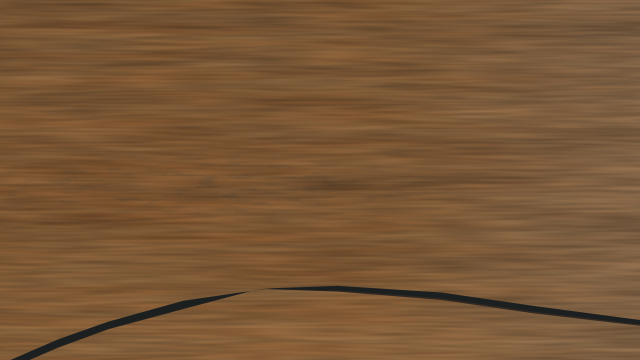
A WebGL 1 fragment shader for this texture:

```glsl
precision highp float;

uniform vec2 u_resolution;

const vec3 WOOD_RED = vec3(0.475, 0.315, 0.175);
const vec3 WOOD_TAN = vec3(0.485, 0.365, 0.235);
const vec3 WOOD_GREY = vec3(0.490, 0.385, 0.285);
const vec3 STRIP_DARK = vec3(0.105, 0.120, 0.122);
const vec3 STRIP_RIM = vec3(0.215, 0.165, 0.135);
const vec2 BAND_SCALE = vec2(0.9, 13.0);
const vec2 GRAIN_SCALE = vec2(2.6, 48.0);
const vec2 FIBRE_SCALE = vec2(6.0, 125.0);
const vec2 SMUDGE_SCALE = vec2(13.0, 58.0);
const float BAND_DEPTH = 0.12;
const float GRAIN_DEPTH = 0.14;
const float FIBRE_DEPTH = 0.17;

vec2 gradientAt(vec2 cell) {
  vec3 h = fract(cell.xyx * vec3(0.1031, 0.1030, 0.0973));
  h += dot(h, h.yzx + 33.33);
  float angle = 6.28318 * fract((h.x + h.y) * h.z);
  return vec2(cos(angle), sin(angle));
}

float gradientNoise(vec2 p) {
  vec2 i = floor(p);
  vec2 f = fract(p);
  vec2 w = f * f * f * (f * (f * 6.0 - 15.0) + 10.0);
  vec2 e = vec2(0.0, 1.0);
  float a = dot(gradientAt(i), f);
  float b = dot(gradientAt(i + e.yx), f - e.yx);
  float c = dot(gradientAt(i + e.xy), f - e.xy);
  float d = dot(gradientAt(i + e.yy), f - e.yy);
  return mix(mix(a, b, w.x), mix(c, d, w.x), w.y);
}

float fbm(vec2 p) {
  float sum = 0.0;
  float weight = 1.0;
  for (int i = 0; i < 3; i++) {
    sum += weight * gradientNoise(p);
    p = p * 2.03 + vec2(17.3, 41.7);
    weight *= 0.55;
  }
  return sum;
}

// Soft elliptical patch, one at its centre
float patchAt(vec2 p, vec2 centre, vec2 spread) {
  vec2 d = (p - centre) / spread;
  return exp(-dot(d, d));
}

vec3 woodColor(vec2 p, float aspect) {
  vec2 q = p + vec2(0.0, 0.004 * gradientNoise(p * vec2(2.0, 5.0)));
  float bands = fbm(q * BAND_SCALE + 3.7);
  float grain = fbm(q * GRAIN_SCALE + 11.0);
  float fibre = gradientNoise(q * FIBRE_SCALE + 29.0);
  float tint = fbm(q * vec2(1.7, 31.0) + 53.0);
  float x = p.x / aspect;

  // Red heartwood on the left fades to greyer wood on the right
  float heart = patchAt(p, vec2(0.45, 0.48), vec2(0.9, 0.22));
  float warmth = 0.48 - 0.30 * heart + 0.12 * x + 0.55 * tint;
  vec3 color = mix(WOOD_RED, WOOD_TAN, clamp(warmth, 0.0, 1.0));
  color = mix(color, WOOD_GREY, 0.65 * smoothstep(0.55, 1.05, x));

  // Broad dark streaks and pale stretches
  float shade = 1.0 + BAND_DEPTH * bands + GRAIN_DEPTH * grain + FIBRE_DEPTH * fibre;
  shade -= 0.07 * patchAt(p, vec2(0.75, 0.615), vec2(0.60, 0.022));
  shade -= 0.10 * patchAt(p, vec2(1.05, 0.500), vec2(0.45, 0.025));
  shade -= 0.05 * patchAt(p, vec2(0.35, 0.715), vec2(0.80, 0.015));
  shade -= 0.05 * patchAt(p, vec2(0.90, 0.930), vec2(1.00, 0.025));
  shade += 0.05 * patchAt(p, vec2(0.30, 0.660), vec2(0.60, 0.022));
  shade += 0.05 * patchAt(p, vec2(0.90, 0.080), vec2(1.50, 0.200));
  shade -= 0.05 * smoothstep(0.75, 1.05, p.y) * (1.0 - x);

  // Mottled smudges through the heartwood
  float mottle = smoothstep(0.05, 0.45, fbm(q * SMUDGE_SCALE + 71.0));
  float smudge = mottle * patchAt(p, vec2(0.50, 0.48), vec2(0.65, 0.10));
  color = mix(color, vec3(0.37, 0.29, 0.20), 0.45 * smudge);
  return color * shade;
}

// Ribbon knots hold x, centre height and half thickness
vec3 span(vec3 ribbon, float x, vec3 a, vec3 b) {
  vec3 here = mix(a, b, clamp((x - a.x) / (b.x - a.x), 0.0, 1.0));
  return mix(ribbon, vec3(here.yz, (b.y - a.y) / (b.x - a.x)), step(a.x, x));
}

vec3 ribbonAt(float x) {
  vec3 k0 = vec3(0.000, -0.024, 0.0115);
  vec3 k1 = vec3(0.162, 0.046, 0.0115);
  vec3 k2 = vec3(0.301, 0.096, 0.0105);
  vec3 k3 = vec3(0.509, 0.153, 0.0115);
  vec3 k4 = vec3(0.694, 0.191, 0.0004);
  vec3 k5 = vec3(0.741, 0.198, 0.0008);
  vec3 k6 = vec3(0.938, 0.198, 0.0080);
  vec3 k7 = vec3(1.227, 0.177, 0.0104);
  vec3 k8 = vec3(1.481, 0.140, 0.0104);
  vec3 k9 = vec3(1.778, 0.103, 0.0080);
  vec3 r = span(vec3(0.0), x, k0, k1);
  r = span(span(r, x, k1, k2), x, k2, k3);
  r = span(span(r, x, k3, k4), x, k4, k5);
  r = span(span(r, x, k5, k6), x, k6, k7);
  return span(span(r, x, k7, k8), x, k8, k9);
}

void main() {
  vec2 p = gl_FragCoord.xy / u_resolution.y;
  float pixel = 1.0 / u_resolution.y;
  vec3 color = woodColor(p, u_resolution.x / u_resolution.y);

  // Dark twisted strip with a warm lower rim
  vec3 ribbon = ribbonAt(p.x);
  float slope = inversesqrt(1.0 + ribbon.z * ribbon.z);
  float offset = (p.y - ribbon.x) * slope;
  float halfWidth = ribbon.y * slope;
  float cover = clamp((halfWidth - abs(offset)) / pixel + 0.5, 0.0, 1.0);
  cover *= clamp(2.0 * halfWidth / pixel, 0.0, 1.0);
  float rim = 1.0 - smoothstep(-0.75, -0.35, offset / max(halfWidth, 0.0001));
  rim *= mix(0.15, 0.9, smoothstep(0.75, 1.1, p.x));
  color = mix(color, mix(STRIP_DARK, STRIP_RIM, rim), cover);

  gl_FragColor = vec4(color, 1.0);
}
```
